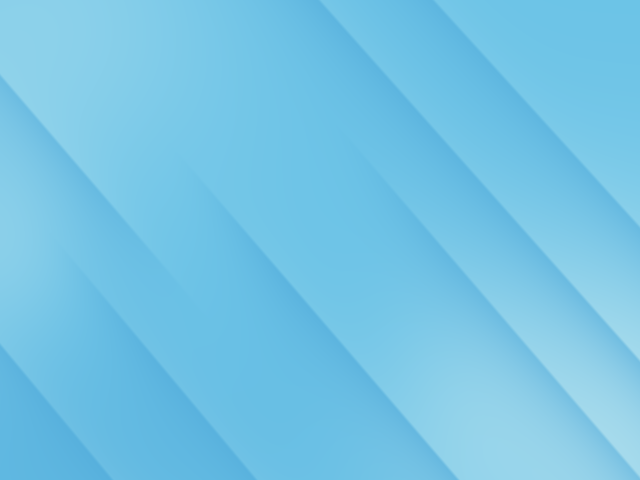
This background is drawn by a Shadertoy shader. Its source:

```glsl
const vec3 BASE_BLUE = vec3(0.42, 0.765, 0.905);
const vec3 SHADE_BLUE = vec3(0.32, 0.67, 0.855);
const vec3 GLOW_BLUE = vec3(0.72, 0.89, 0.935);

const float SHADE_WIDTH = 0.075;
const float RIM_WIDTH = 0.06;
const float RIM_STRENGTH = 0.13;
const float EDGE_SOFTNESS = 0.004;
const float FADE_LENGTH = 0.28;

// Folds: anchor x, anchor y, downward slope, shade strength
const int FOLD_COUNT = 7;
const vec4 FOLDS[FOLD_COUNT] = vec4[](
    vec4(0.000, 0.844, 1.167, 0.55),
    vec4(0.113, 0.505, 1.198, 0.65),
    vec4(0.000, 0.283, 1.207, 0.65),
    vec4(0.365, 0.688, 1.165, 0.65),
    vec4(0.747, 0.688, 1.165, 0.55),
    vec4(0.665, 1.000, 1.125, 0.60),
    vec4(0.903, 1.000, 1.100, 0.58)
);

// Horizontal span of each fold: where it fades in and out
const vec2 FOLD_SPANS[FOLD_COUNT] = vec2[](
    vec2(-1.0, 0.45), vec2(0.08, 9.0), vec2(-1.0, 9.0), vec2(0.34, 9.0),
    vec2(0.67, 9.0), vec2(-1.0, 9.0), vec2(-1.0, 9.0)
);

// Glows: centre, radii; their strengths follow
const int GLOW_COUNT = 4;
const vec4 GLOWS[GLOW_COUNT] = vec4[](
    vec4(0.08, 0.95, 0.40, 0.38),
    vec4(0.00, 0.50, 0.16, 0.23),
    vec4(1.33, 0.10, 0.36, 0.44),
    vec4(1.00, 0.14, 0.20, 0.26)
);
const float GLOW_STRENGTHS[GLOW_COUNT] = float[](0.42, 0.36, 0.85, 0.38);

const vec4 DEEP_CORNER = vec4(0.10, 0.00, 0.55, 0.32);
const float DEEP_STRENGTH = 0.45;

float softSpot(vec2 p, vec4 spot) {
    vec2 q = (p - spot.xy) / spot.zw;
    return exp(-dot(q, q));
}

// Positive below and to the left of the fold
float foldDistance(vec2 p, vec4 fold) {
    return (fold.y - p.y - fold.z * (p.x - fold.x)) / length(vec2(fold.z, 1.0));
}

float spanFade(float x, vec2 span) {
    return smoothstep(span.x, span.x + FADE_LENGTH, x)
         * (1.0 - smoothstep(span.y - FADE_LENGTH, span.y, x));
}

void mainImage(out vec4 fragColor, in vec2 fragCoord) {
    vec2 p = fragCoord / iResolution.y;

    // Broad colour field
    vec3 color = mix(BASE_BLUE, SHADE_BLUE, DEEP_STRENGTH * softSpot(p, DEEP_CORNER));
    for (int i = 0; i < GLOW_COUNT; i++) {
        color = mix(color, GLOW_BLUE, GLOW_STRENGTHS[i] * softSpot(p, GLOWS[i]));
    }

    // Diagonal folds: shade on one side, faint rim light on the other
    float softness = max(EDGE_SOFTNESS, 0.75 / iResolution.y);
    for (int i = 0; i < FOLD_COUNT; i++) {
        float d = foldDistance(p, FOLDS[i]);
        float fade = spanFade(p.x, FOLD_SPANS[i]);
        float side = smoothstep(-softness, softness, d);
        float shade = side * FOLDS[i].w * exp(-max(d, 0.0) / SHADE_WIDTH);
        float rim = (1.0 - side) * RIM_STRENGTH * exp(min(d, 0.0) / RIM_WIDTH);
        color = mix(color, GLOW_BLUE, rim * fade);
        color = mix(color, SHADE_BLUE, shade * fade);
    }

    fragColor = vec4(color, 1.0);
}
```
